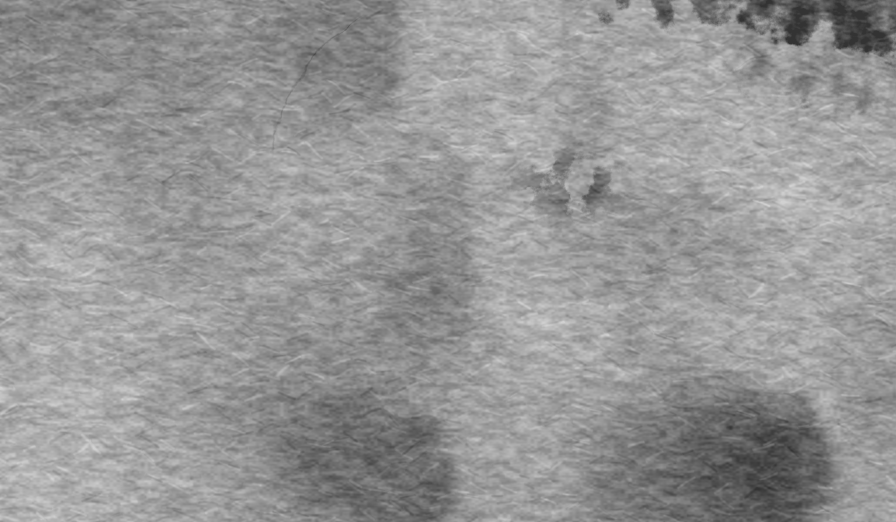
A Shadertoy shader for this texture:

```glsl
// Grey handmade paper: short, nearly horizontal fibres over soft water stains.
// Stains are noise-warped ellipses, fibres are cellular strands on stretched
// noise, and a crusty dark wash covers the upper right corner.

float hash(vec2 p) {
    vec3 q = fract(vec3(p.xyx) * 0.1031);
    q += dot(q, q.yzx + 33.33);
    return fract((q.x + q.y) * q.z);
}

float valueNoise(vec2 p) {
    vec2 cell = floor(p), f = fract(p);
    f = f * f * (3.0 - 2.0 * f);
    float low = mix(hash(cell), hash(cell + vec2(1, 0)), f.x);
    float high = mix(hash(cell + vec2(0, 1)), hash(cell + vec2(1, 1)), f.x);
    return mix(low, high, f.y);
}

float layeredNoise(vec2 p) {
    float sum = 0.0, weight = 0.5;
    for (int i = 0; i < 5; i++) {
        sum += weight * valueNoise(p);
        p = mat2(0.8, 0.6, -0.6, 0.8) * p * 2.03 + 17.3;
        weight *= 0.5;
    }
    return sum / 0.97;
}

// Cellular strands: one short tilted segment in every cell.
float strands(vec2 p, float density, float width) {
    vec2 stretch = vec2(0.45, 1.0) * density;
    vec2 home = floor(p * stretch);
    float strongest = 0.0;
    for (int y = -1; y <= 1; y++)
    for (int x = -1; x <= 1; x++) {
        vec2 cell = home + vec2(x, y);
        vec2 jitter = vec2(hash(cell + 3.7), hash(cell + 41.2));
        vec2 offset = p - (cell + jitter) / stretch;
        float angle = (hash(cell + 79.5) - 0.5) * 1.3;
        vec2 along = vec2(cos(angle), sin(angle));
        float reach = (0.35 + 0.55 * jitter.y) / density;
        float t = clamp(dot(offset, along), -reach, reach);
        float d = length(offset - along * t);
        float line = 1.0 - smoothstep(0.0, width, d);
        strongest = max(strongest, line * hash(cell + 11.9));
    }
    return strongest;
}

// Elliptic blot; softness holds the blur of its left and right edges.
float stain(vec2 p, vec2 centre, vec2 radius, vec2 softness) {
    vec2 q = (p - centre) / radius;
    float soft = mix(softness.x, softness.y, smoothstep(-0.3, 0.8, q.x));
    return 1.0 - smoothstep(1.0 - soft, 1.0 + soft, length(q));
}

float waterStains(vec2 p) {
    vec2 even = vec2(0.85), drift = vec2(0.9, 0.2);
    float tone = 0.0;
    tone -= 0.17 * stain(p, vec2(1.37, 0.03), vec2(0.24, 0.19), vec2(0.45, 0.5));
    tone -= 0.13 * stain(p, vec2(1.48, 0.09), vec2(0.11, 0.13), vec2(0.9, 0.45));
    tone -= 0.16 * stain(p, vec2(0.71, 0.10), vec2(0.14, 0.14), drift);
    tone -= 0.07 * stain(p, vec2(0.62, 0.20), vec2(0.26, 0.26), even);
    tone -= 0.12 * stain(p, vec2(0.67, 0.95), vec2(0.12, 0.17), vec2(0.9, 0.3));
    tone -= 0.09 * stain(p, vec2(0.12, 0.98), vec2(0.45, 0.25), even);
    tone -= 0.10 * stain(p, vec2(0.85, 0.49), vec2(0.08, 0.17), drift);
    tone -= 0.07 * stain(p, vec2(0.34, 0.57), vec2(0.14, 0.10), even);
    tone -= 0.09 * stain(p, vec2(1.25, 0.52), vec2(0.17, 0.10), even);
    tone -= 0.09 * stain(p, vec2(1.11, 0.74), vec2(0.05, 0.12), even);
    tone -= 0.07 * stain(p, vec2(1.72, 0.35), vec2(0.09, 0.18), even);
    tone += 0.05 * stain(p, vec2(0.92, 0.80), vec2(0.20, 0.12), even);
    tone += 0.05 * stain(p, vec2(0.10, 0.25), vec2(0.30, 0.28), even);
    tone += 0.04 * stain(p, vec2(1.02, 0.45), vec2(0.13, 0.18), even);
    tone += 0.05 * stain(p, vec2(1.58, 0.50), vec2(0.22, 0.24), even);
    return tone;
}

// Dark wash with a ragged lower edge and a paler fringe beneath it.
float cornerWash(vec2 p, float mottle) {
    float ragged = (mottle - 0.5) * 0.16;
    float band = smoothstep(-0.012, 0.022, p.y - 1.0 + 0.19 * (p.x - 1.18) + ragged);
    float fringe = smoothstep(-0.015, 0.03, p.y - 0.86 + 0.32 * (p.x - 1.4) + ragged);
    fringe *= smoothstep(1.37, 1.43, p.x + ragged);
    return -band * (0.20 + 0.25 * (mottle - 0.4)) - fringe * (0.07 + 0.4 * (mottle - 0.5));
}

float flecks(vec2 p, float mottle) {
    float area = stain(p, vec2(1.09, 0.645), vec2(0.10, 0.06), vec2(0.6));
    return -0.20 * area * smoothstep(0.46, 0.60, mottle);
}

float crease(vec2 p, float wobble) {
    float t = (p.y - 0.69) / 0.29;
    float path = 0.52 + 0.18 * t - 0.05 * sin(3.14 * t) + 0.03 * (wobble - 0.5);
    float span = smoothstep(0.0, 0.1, t) * (1.0 - smoothstep(0.9, 1.0, t));
    return -0.07 * span * (1.0 - smoothstep(0.0, 0.004, abs(p.x - path)));
}

float paperGrain(vec2 p) {
    vec2 bent = p + vec2(0.0, 0.014 * valueNoise(p * vec2(22.0, 30.0)) + 0.06 * p.x);
    float tone = 0.13 * (valueNoise(bent * vec2(48.0, 150.0)) - 0.5);
    tone += 0.08 * (valueNoise(bent * vec2(24.0, 62.0) + 9.0) - 0.5);
    tone += 0.09 * (valueNoise(p * vec2(150.0, 230.0) + 5.0) - 0.5);
    tone += 0.08 * strands(bent, 42.0, 0.0045);
    return tone - 0.07 * strands(bent + 7.3, 46.0, 0.0045);
}

void mainImage(out vec4 fragColor, in vec2 fragCoord) {
    vec2 p = fragCoord / iResolution.y;
    float mottle = layeredNoise(p * 26.0);
    vec2 warp = vec2(layeredNoise(p * 6.0), layeredNoise(p * 6.0 + 31.0)) - 0.5;
    float cloud = layeredNoise(p * vec2(3.5, 5.0) + 12.0) - 0.5;

    float tone = 0.632 + 0.10 * cloud + waterStains(p + 0.13 * warp);
    tone += cornerWash(p, mottle) + flecks(p, mottle) + crease(p, mottle);
    tone += paperGrain(p);
    fragColor = vec4(vec3(clamp(tone, 0.2, 0.82)), 1.0);
}
```
